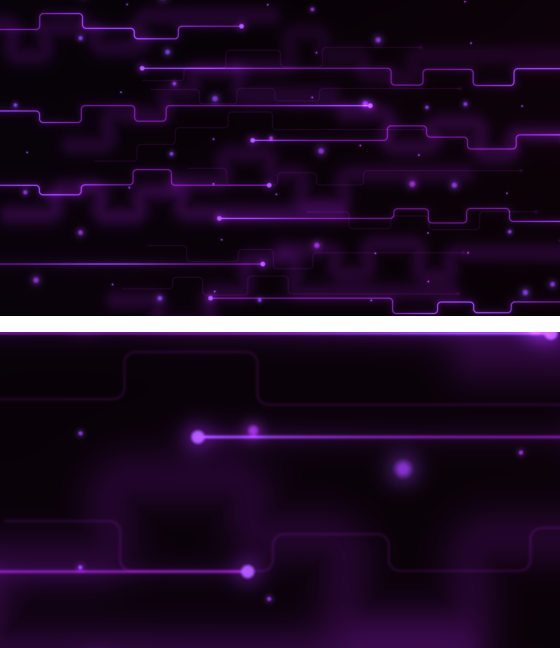
Top: the whole. Bottom: its middle third, enlarged.
A Shadertoy shader for this background:

```glsl
// Glowing violet circuit traces with blurred ribbons and drifting light specks on near-black.

float hash(float a, float b) {
    return fract(sin(a * 12.99 + b * 78.23) * 43758.5);
}

// Intersection and union of two distances with rounded corners
float roundMax(float a, float b, float radius) {
    vec2 u = vec2(a, b) + radius;
    return length(max(u, 0.0)) + min(max(u.x, u.y), 0.0) - radius;
}

float roundMin(float a, float b, float radius) {
    return -roundMax(-a, -b, radius);
}

// Distance to a rounded staircase running from x = 0 to x = len
float traceDistance(vec2 p, float len, float seed, float rise, float radius) {
    float level = 0.0, d = p.y;
    int turns = hash(seed, 9.7) < 0.15 ? 0 : 4;
    for (int k = 0; k < turns; k++) {
        float n = float(k);
        float turnX = 0.52 - 0.135 * n + 0.05 * hash(seed, n + 0.3);
        float side = hash(seed, n + 20.6) > 0.5 + 0.25 * level / rise ? 1.0 : -1.0;
        level += side * rise * (1.0 + 0.8 * hash(seed, n + 40.1));
        float block = roundMax(p.x - turnX, side * (p.y - level), radius);
        d = side * roundMin(side * d, block, radius);
    }
    float beyond = max(abs(p.x - 0.5 * len) - 0.5 * len, 0.0);
    return length(vec2(d, beyond));
}

// Soft round specks, at most one per grid cell
vec3 specks(vec2 p, float pixel) {
    const float cellSize = 0.155;
    vec2 cell = floor(p / cellSize);
    float id = cell.x + 17.0 * cell.y;
    vec2 center = (cell + 0.25 + 0.5 * vec2(hash(id, 1.1), hash(id, 2.3))) * cellSize;
    float present = step(hash(id, 3.7), 0.72);
    float size = hash(id, 4.9) < 0.4 ? 0.003 : mix(0.007, 0.013, hash(id, 5.2));
    float d = length(p - center);
    vec3 tint = mix(vec3(0.46, 0.14, 0.64), vec3(0.36, 0.20, 0.72), hash(id, 6.4));
    float core = 1.0 - smoothstep(size * 0.2, size + 0.5 * pixel, d);
    float halo = exp(-pow(d / (size * 1.5), 2.0));
    return present * tint * (0.7 * core + 0.45 * halo);
}

void mainImage(out vec4 fragColor, in vec2 fragCoord) {
    float pixel = 1.0 / iResolution.y;
    vec2 p = fragCoord * pixel;
    float aspect = iResolution.x * pixel;

    // Dark backdrop, cooler at the left and warmer at the right
    float cloud = 0.5 + 0.25 * sin(3.1 * p.x + 2.0 * sin(2.3 * p.y))
                      + 0.25 * sin(4.7 * p.y - 1.9 * p.x + 1.0);
    vec3 color = mix(vec3(0.020, 0.006, 0.026), vec3(0.034, 0.005, 0.022), p.x / aspect);
    color += cloud * vec3(0.016, 0.002, 0.016);

    float thin = max(0.0020, 0.75 * pixel);
    for (int i = 0; i < 8; i++) {
        float row = float(i);

        // Wide blurred ribbon
        float seed = row + 31.0;
        float len = 0.7 + 0.4 * hash(seed, 1.5);
        vec2 q = p - vec2(1.4 * fract(0.62 * row + 0.1) - 0.25, 0.95 - 0.125 * row);
        float d = traceDistance(q, len, seed, 0.06, 0.028);
        float strength = 0.35 + 0.75 * hash(seed, 3.5);
        color += strength * vec3(0.120, 0.018, 0.170) * exp(-pow(d / 0.034, 2.0));

        // Faint background trace
        seed = row + 57.0;
        len = 0.7 + 0.4 * hash(seed, 1.5);
        q = p - vec2(0.2 + 0.8 * hash(seed, 2.5), 0.85 - 0.13 * row);
        d = traceDistance(q, len, seed, 0.035, 0.012);
        color += vec3(0.075, 0.012, 0.095) * exp(-pow(d / thin, 2.0));
        d = length(q - vec2(len, 0.0));
        color += vec3(0.07, 0.012, 0.10) * exp(-pow(d / 0.007, 2.0));

        // Bright trace, entering from the left and right edges in turn
        seed = row + 3.0;
        len = 0.72 + 0.65 * hash(seed, 1.5);
        q = vec2(i % 2 == 0 ? p.x : aspect - p.x, p.y - 0.907 + 0.122 * row);
        q.y += 0.03 * (hash(seed, 2.5) - 0.5);
        d = traceDistance(q, len, seed, 0.030, 0.012);
        float pulse = pow(0.5 + 0.5 * sin(5.5 * q.x + 6.28 * hash(seed, 3.5)), 3.0);
        vec3 lineTint = vec3(0.29, 0.065, 0.38) + pulse * vec3(0.08, 0.17, 0.27);
        color += lineTint * exp(-pow(d / thin, 2.0));
        color += (0.6 + 0.7 * pulse) * vec3(0.135, 0.024, 0.205) * exp(-d / 0.010);

        // Lit terminal at the inner end
        d = length(q - vec2(len, 0.0));
        float terminal = 1.0 - smoothstep(0.004, 0.009 + 0.5 * pixel, d);
        color = mix(color, vec3(0.58, 0.34, 0.86), 0.9 * terminal);
        color += vec3(0.14, 0.035, 0.22) * exp(-pow(d / 0.018, 2.0));
    }

    color += specks(p, pixel);
    fragColor = vec4(min(color, 1.0), 1.0);
}
```
